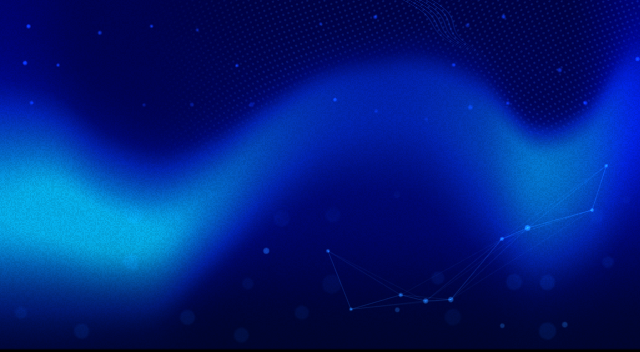
Reproduce this background procedurally as a Shadertoy shader.

```glsl
// Glowing blue wave over navy, with a dotted mesh, soft bokeh and a linked node network.

// Wave profile sampled evenly from the left edge to the right edge.
const float CREST[13] = float[13](.42, .415, .35, .345, .45, .60, .715, .765, .77, .68, .55, .59, .76);
const float HEAT[13] = float[13](.93, 1., .99, .92, .68, .49, .36, .30, .32, .44, .72, .60, .28);
const float RISE[13] = float[13](.26, .23, .20, .17, .14, .11, .095, .09, .095, .11, .085, .10, .16);
const float FALL[13] = float[13](.29, .28, .22, .20, .18, .19, .22, .26, .29, .32, .30, .29, .34);

const vec3 NAVY = vec3(0., .01, .32);
const vec3 INDIGO = vec3(0., .03, .44);
const vec3 ROYAL = vec3(.005, .13, .67);
const vec3 COBALT = vec3(.01, .25, .70);
const vec3 AZURE = vec3(.01, .42, .78);
const vec3 CYAN = vec3(.02, .66, .89);
const vec3 SPARK = vec3(.15, .55, .85);

float hash(vec2 p) {
    vec3 q = fract(p.xyx * vec3(.1031, .1030, .0973));
    q += dot(q, q.yzx + 33.33);
    return fract((q.x + q.y) * q.z);
}

vec2 hash2(vec2 p) {
    return vec2(hash(p), hash(p + 57.3));
}

// Catmull-Rom interpolation through evenly spaced values.
float curve(float k[13], float u) {
    float s = clamp(u, 0., 1.) * 12.;
    int i = int(min(floor(s), 11.));
    float f = s - float(i);
    float a = k[max(i - 1, 0)], b = k[i], c = k[i + 1], d = k[min(i + 2, 12)];
    return b + .5 * f * (c - a + f * (2. * a - 5. * b + 4. * c - d + f * (3. * (b - c) + d - a)));
}

float ramp(float a, float b, float x) {
    return clamp((x - a) / (b - a), 0., 1.);
}

vec3 heatColor(float h) {
    vec3 c = mix(NAVY, INDIGO, ramp(0., .14, h));
    c = mix(c, ROYAL, ramp(.14, .32, h));
    c = mix(c, COBALT, ramp(.32, .50, h));
    c = mix(c, AZURE, ramp(.50, .72, h));
    return mix(c, CYAN, ramp(.72, .95, h));
}

float disc(vec2 p, float radius, float blur) {
    return 1. - smoothstep(radius - blur, radius + blur, length(p));
}

float segment(vec2 p, vec2 a, vec2 b, float width) {
    vec2 d = b - a;
    float t = clamp(dot(p - a, d) / dot(d, d), 0., 1.);
    return 1. - smoothstep(0., width, length(p - a - d * t));
}

// One randomly placed, randomly sized disc in some of the grid cells.
float scatter(vec2 p, float cell, float radius, float blur, float chance, float seed) {
    vec2 id = floor(p / cell) + seed;
    vec2 center = .25 + .5 * hash2(id);
    float size = radius * mix(.6, 1.2, hash(id + 9.1));
    float shown = step(hash(id + 23.7), chance) * mix(.4, 1., hash(id + 41.9));
    return shown * disc((fract(p / cell) - center) * cell, size, blur);
}

// Slanted, gently bent rows of dots.
float dotMesh(vec2 p, float cell) {
    vec2 q = p + .02 * vec2(sin(p.y * 9.), sin(p.x * 7.));
    q = mat2(.89, -.45, .45, .89) * q / cell;
    return disc(fract(q) - .5, .19, .15);
}

// Fine strands where the mesh folds.
float foldLines(vec2 uv) {
    float depth = 1. - uv.y;
    float x = uv.x - .63 - .66 * depth - .008 * sin(depth * 45.);
    float strands = 0.;
    for (int i = 0; i < 6; i++) {
        float offset = float(i) * .009 * (1. - 4. * depth);
        strands += 1. - smoothstep(.0, .0022, abs(x - offset));
    }
    return strands * (1. - smoothstep(.03, .19, depth));
}

vec2 nodeAt(int i, float aspect) {
    float t = float(i) / 8.;
    vec2 jitter = (hash2(vec2(float(i), 4.)) - .5) * vec2(.06, .12);
    return (vec2(.495 + .465 * t, .31 - .19 * cos(4.2 * (t - .3))) + jitter) * vec2(aspect, 1.);
}

float network(vec2 p, float aspect) {
    float light = 0.;
    for (int i = 0; i < 9; i++) {
        vec2 a = nodeAt(i, aspect);
        light += disc(p - a, mix(.004, .008, hash(vec2(float(i), 8.))), .003) * .8;
        for (int j = 1; j < 4; j++) {
            float strength = step(float(i + j), 8.) * .24 / float(j);
            light += strength * segment(p, a, nodeAt(i + j, aspect), .003);
        }
    }
    return light;
}

void mainImage(out vec4 fragColor, in vec2 fragCoord) {
    vec2 uv = fragCoord / iResolution.xy;
    vec2 p = fragCoord / iResolution.y;
    float aspect = iResolution.x / iResolution.y;

    // Wave glow: tight above the crest, long below it.
    float above = uv.y - curve(CREST, uv.x);
    float rise = curve(RISE, uv.x);
    float spread = above > 0. ? rise : curve(FALL, uv.x);
    float heat = curve(HEAT, uv.x) * exp(-above * above / (spread * spread));
    heat += .07 * smoothstep(.08, .4, uv.y) * (1. - smoothstep(-.15, .05, above));
    vec3 color = heatColor(heat);

    // Side light, dim top and dark floor.
    color.b += .20 * smoothstep(.88, 1., uv.x) * smoothstep(.25, .6, uv.y);
    color.b += .10 * (1. - smoothstep(0., .15, uv.x)) * smoothstep(.5, .9, uv.y);
    color *= mix(1., .85, smoothstep(.75, 1., uv.y) * smoothstep(.15, .4, uv.x));
    float floorShade = 1. - smoothstep(0., .36, uv.y);
    color = color * (1. - .55 * floorShade) + vec3(0., .015, .04) * floorShade;

    // Dotted mesh and its folds, in the dark area above the wave.
    float meshMask = smoothstep(.2, .48, uv.x) * smoothstep(.4, 1.6, above / rise);
    color += vec3(.08, .25, .42) * .34 * meshMask * dotMesh(p, .0155);
    color += vec3(.05, .2, .4) * .4 * foldLines(uv);

    // Bokeh below, sparks above, network at lower right.
    float low = 1. - smoothstep(.25, .5, uv.y);
    color += vec3(.02, .2, .4) * .24 * low * scatter(p, .15, .022, .005, .55, 3.);
    color += SPARK * .4 * low * smoothstep(.2, .4, uv.x) * scatter(p, .17, .009, .003, .4, 17.);
    float high = smoothstep(.62, .75, uv.y);
    color += vec3(.06, .25, .75) * high * scatter(p, .125, .005, .004, .5, 31.);
    color += SPARK * .6 * network(p, aspect);

    // Fine grain and the black lower rim.
    color *= 1. + .11 * (hash(floor(p * 282.)) - .5);
    color *= smoothstep(.004, .012, uv.y);
    fragColor = vec4(clamp(color, 0., 1.), 1.);
}
```
